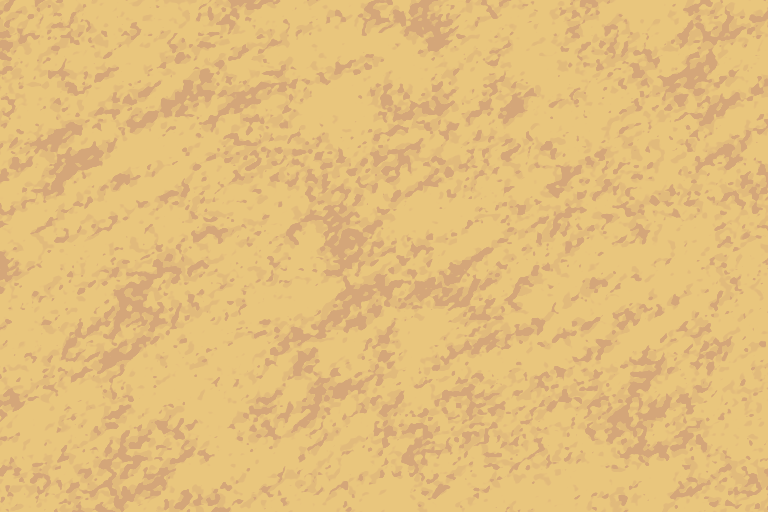
Reproduce this texture procedurally as a Shadertoy shader.

```glsl
#define SAND vec3(0.915, 0.775, 0.490)
#define CLAY vec3(0.832, 0.652, 0.473)
#define SLANT 0.60
#define GRAIN_SCALE 62.0
#define STREAK_SCALE vec2(8.0, 29.0)
#define PATCH_SCALE 4.5
#define DARK_LEVEL 0.30
#define FAINT_LEVEL 0.18
#define FAINT_OPACITY 0.38

float hash(vec2 cell) {
    vec3 q = fract(cell.xyx * vec3(0.1031, 0.1030, 0.0973));
    q += dot(q, q.yzx + 33.33);
    return fract((q.x + q.y) * q.z);
}

float cornerSlope(vec2 cell, vec2 corner, vec2 local) {
    float angle = 6.2832 * hash(cell + corner);
    return dot(vec2(cos(angle), sin(angle)), local - corner);
}

float gradientNoise(vec2 p) {
    vec2 cell = floor(p);
    vec2 f = p - cell;
    vec2 u = f * f * f * (f * (f * 6.0 - 15.0) + 10.0);
    float low = mix(cornerSlope(cell, vec2(0, 0), f), cornerSlope(cell, vec2(1, 0), f), u.x);
    float high = mix(cornerSlope(cell, vec2(0, 1), f), cornerSlope(cell, vec2(1, 1), f), u.x);
    return mix(low, high, u.y);
}

// Small specks, with finer noise to roughen their outlines
float grain(vec2 p) {
    return gradientNoise(p * GRAIN_SCALE) + 0.4 * gradientNoise(p * GRAIN_SCALE * 1.9 + 17.3);
}

void mainImage(out vec4 fragColor, in vec2 fragCoord) {
    vec2 p = fragCoord / iResolution.y + 3.0;
    vec2 along = vec2(cos(SLANT), sin(SLANT));
    vec2 slanted = vec2(dot(p, along), dot(p, vec2(-along.y, along.x)));

    // Broad patches, clumps and slanted strokes set where specks gather
    float patches = gradientNoise(p * PATCH_SCALE) + 0.5 * gradientNoise(p * PATCH_SCALE * 2.1 + 5.7);
    float clumps = gradientNoise(slanted * vec2(14.0, 22.0) + 41.0);
    float strokes = gradientNoise(slanted * STREAK_SCALE + 9.2);
    float strokeMask = smoothstep(-0.25, 0.35, gradientNoise(p * 3.7 + 23.0));
    float gathering = 0.55 * patches + 0.5 * clumps + mix(0.35, 1.15, strokeMask) * strokes;

    // Crisp dark specks over a softer, paler layer
    vec2 speckPoint = slanted * vec2(0.85, 1.1);
    float darkField = grain(speckPoint) + gathering;
    float faintField = grain(speckPoint * 0.9 + 31.7) + 0.8 * gathering;
    float edge = max(0.07, 24.0 / iResolution.y);
    float dark = smoothstep(DARK_LEVEL - edge, DARK_LEVEL + edge, darkField);
    float faint = smoothstep(FAINT_LEVEL - 0.12, FAINT_LEVEL + 0.12, faintField);

    float tint = max(dark, FAINT_OPACITY * faint);
    fragColor = vec4(mix(SAND, CLAY, tint), 1.0);
}
```
